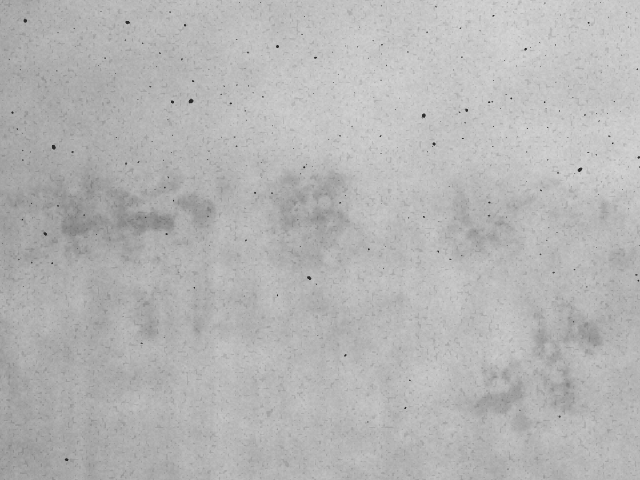
Give the GLSL for this texture, as a Shadertoy shader.

```glsl
const float DARK_TONE = 0.600;
const float LIGHT_TONE = 0.795;
const float CLOUD_DEPTH = 0.10;
const float STAIN_DEPTH = 0.085;
const float STREAK_DEPTH = 0.045;
const float GRAIN_DEPTH = 0.075;
const float SPECK_DEPTH = 0.07;
const float PORE_TONE = 0.14;
const float PIT_CELL = 0.028;    // spacing of the tiny pits
const float PORE_CELL = 0.062;   // spacing of the larger pores

uint scramble(uint n) {
    n = n * 747796405u + 2891336453u;
    n = ((n >> ((n >> 28u) + 4u)) ^ n) * 277803737u;
    return (n >> 22u) ^ n;
}

float hash(vec2 cell, uint seed) {
    uvec2 c = uvec2(ivec2(cell));
    return float(scramble(c.x + scramble(c.y + scramble(seed))) >> 8u) / 16777216.0;
}

float noise(vec2 p, uint seed) {
    vec2 i = floor(p), f = fract(p);
    f = f * f * (3.0 - 2.0 * f);
    float low = mix(hash(i, seed), hash(i + vec2(1, 0), seed), f.x);
    float high = mix(hash(i + vec2(0, 1), seed), hash(i + vec2(1, 1), seed), f.x);
    return mix(low, high, f.y);
}

float fbm(vec2 p, uint seed) {
    const mat2 TURN = mat2(1.6, 1.2, -1.2, 1.6);
    float sum = 0.0, amp = 0.5;
    for (int i = 0; i < 6; i++) {
        sum += amp * noise(p, seed + uint(i));
        p = TURN * p;
        amp *= 0.55;
    }
    return sum / 1.08;
}

// Soft horizontal band centred on a height
float band(float y, float centre, float width) {
    float d = (y - centre) / width;
    return exp(-d * d);
}

// Coverage of one jittered, slightly oval hole per cell
float holes(vec2 p, float cellSize, float chance, float rMin, float rMax, uint seed) {
    vec2 cell = floor(p / cellSize);
    vec2 jitter = vec2(hash(cell, seed), hash(cell, seed + 1u));
    vec2 d = p - (cell + 0.15 + 0.7 * jitter) * cellSize;
    float angle = 6.2832 * hash(cell, seed + 2u);
    d = mat2(cos(angle), sin(angle), -sin(angle), cos(angle)) * d;
    d.y *= 1.0 + 0.6 * hash(cell, seed + 3u);
    float size = hash(cell, seed + 4u);
    float r = mix(rMin, rMax, size * size * size);
    r *= 0.8 + 0.4 * noise(p * 400.0, seed);
    float present = step(hash(cell, seed + 5u), chance);
    return present * clamp((r - length(d)) * iResolution.y + 0.5, 0.0, 1.0);
}

// Broad light: dim on the left, bright towards the upper right
float lighting(vec2 uv) {
    float light = 0.30 + 0.36 * smoothstep(-0.15, 0.6, uv.x);
    light += 0.33 * uv.x * smoothstep(0.35, 0.85, uv.y);
    light += 0.14 * band(uv.y, 0.69, 0.09) * uv.x;
    light -= 0.14 * smoothstep(0.25, 0.0, uv.y);
    light -= 0.10 * smoothstep(0.9, 1.0, uv.x) * smoothstep(0.6, 0.3, uv.y);
    return mix(DARK_TONE, LIGHT_TONE, light);
}

void mainImage(out vec4 fragColor, in vec2 fragCoord) {
    vec2 uv = fragCoord / iResolution.xy;
    vec2 p = fragCoord / iResolution.y;
    float lower = smoothstep(0.72, 0.5, uv.y);
    float tone = lighting(uv);

    // Cloudy mottling, stretched sideways
    tone += CLOUD_DEPTH * (fbm(p * vec2(3.0, 5.0), 10u) - 0.5);
    tone += 0.8 * CLOUD_DEPTH * mix(0.5, 1.0, lower) * (fbm(p * 19.0, 20u) - 0.5);

    // Ragged damp stains gathered in bands
    float warp = 0.12 * (noise(p * 3.0, 30u) - 0.5);
    float y = uv.y + warp;
    float zone = band(y, 0.55, 0.07) + 0.7 * band(y, 0.33, 0.06);
    zone += 1.1 * band(y, 0.20, 0.10) * smoothstep(0.65, 0.85, uv.x);
    zone += 0.3 * lower;
    float patches = smoothstep(0.42, 0.68, fbm(p * 6.0, 40u));
    float ragged = smoothstep(0.40, 0.72, fbm(p * 26.0, 50u));
    tone -= STAIN_DEPTH * zone * patches * (0.3 + 1.2 * ragged);

    // Vertical run marks in the lower part
    float runs = 0.6 * noise(p * vec2(42.0, 2.5), 60u) + 0.4 * noise(p * vec2(95.0, 6.0), 61u);
    float runZone = lower * mix(1.0, 0.45, smoothstep(0.45, 0.75, uv.x));
    tone += STREAK_DEPTH * runZone * (runs - 0.5);

    // Fine cement grain and faint dark specks
    float grain = 0.55 * noise(p * 360.0, 70u) + 0.45 * noise(p * 170.0, 71u);
    tone += GRAIN_DEPTH * (grain - 0.5);
    tone -= SPECK_DEPTH * smoothstep(0.74, 0.95, noise(p * 210.0, 72u));

    // Air holes, crowded towards the top
    float crowd = mix(0.06, 1.0, smoothstep(0.25, 0.75, uv.y)) * mix(0.6, 1.15, uv.x);
    float pits = holes(p, PIT_CELL, 0.28 * crowd, 0.0008, 0.0024, 80u);
    float pores = holes(p, PORE_CELL, 0.32 * crowd, 0.0017, 0.0052, 90u);
    tone = mix(tone, PORE_TONE, max(0.75 * pits, 0.95 * pores));

    fragColor = vec4(vec3(clamp(tone, 0.0, 1.0)), 1.0);
}
```
